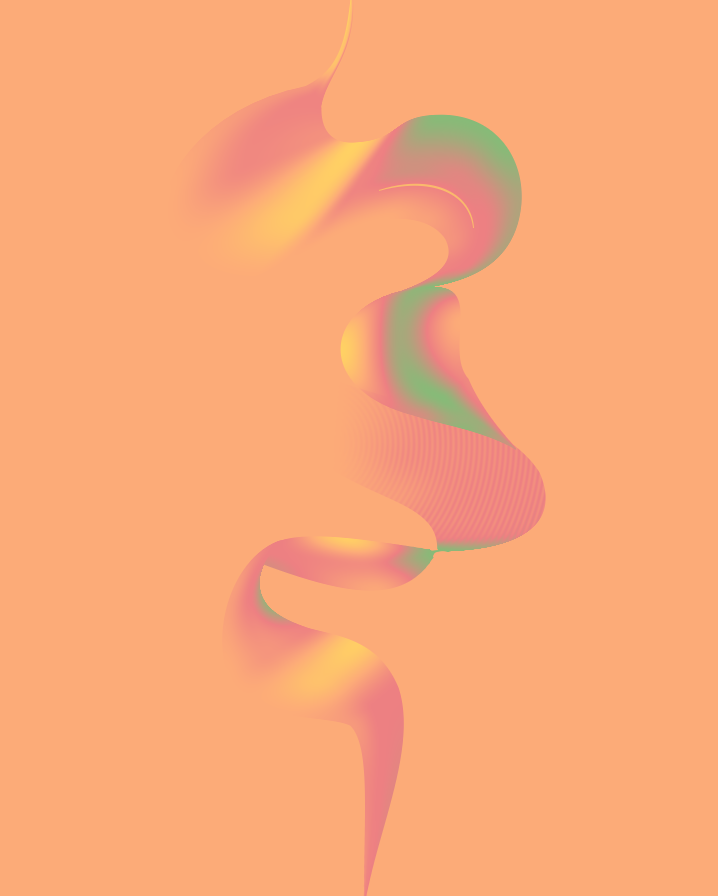
Give the GLSL for this background, as a WebGL 2 fragment shader.

```glsl
#version 300 es
precision highp float;
// A soft twisting ribbon of yellow, pink and green winding down a flat orange field.
uniform vec2 u_resolution;
out vec4 outColor;

// Pen state: all lengths are hundredths of the canvas height.
vec2 point, edgeA, edgeB;
vec3 edgeTone, ink;
float pixelSize;

vec2 bezier(vec2 start, mat3x2 c, float t) {
    float u = 1.0 - t;
    return u * u * u * start + 3.0 * u * t * (u * c[0] + t * c[1]) + t * t * t * c[2];
}

vec3 blend3(vec3 a, vec3 b, vec3 c, float x) {
    return mix(mix(a, b, smoothstep(0.0, 0.5, x)), c, smoothstep(0.5, 1.0, x));
}

// Tone runs from yellow (-1) through clear (0) and pink (1) to green (2).
void paint(float tone, float coverage) {
    vec3 pink = vec3(0.93, 0.50, 0.51);
    vec3 warm = mix(pink, vec3(0.53, 0.73, 0.47), clamp(tone - 1.0, 0.0, 1.0));
    vec3 tint = tone < 0.0 ? vec3(1.0, 0.82, 0.39) : warm;
    ink = mix(ink, tint, coverage * min(abs(tone), 1.0));
}

// Signed side of the straight ruling that joins both edges at t.
float side(mat3x2 a, mat3x2 b, float t) {
    vec2 from = bezier(edgeA, a, t);
    vec2 d = bezier(edgeB, b, t) - from, q = point - from;
    return d.x * q.y - d.y * q.x;
}

void start(vec2 a, vec2 b, vec3 tone) {
    edgeA = a;
    edgeB = b;
    edgeTone = tone;
}

// Extends the ribbon; tones are given at edge A, the centre and edge B.
void span(mat3x2 a, mat3x2 b, vec3 midTone, vec3 endTone, float strands) {
    const float STEPS = 24.0;
    float before = side(a, b, 0.0);
    for (float i = 0.0; i < STEPS; i++) {
        float after = side(a, b, (i + 1.0) / STEPS);
        if ((before >= 0.0) != (after >= 0.0)) {
            float t = (i + before / (before - after)) / STEPS;
            vec2 from = bezier(edgeA, a, t);
            vec2 across = bezier(edgeB, b, t) - from;
            float width = max(length(across), 0.01);
            float along = dot(point - from, across) / width;
            float coverage = clamp(min(along, width - along) / pixelSize + 0.5, 0.0, 1.0);
            vec3 k = blend3(edgeTone, midTone, endTone, t);
            float tone = blend3(k.xxx, k.yyy, k.zzz, clamp(along / width, 0.0, 1.0)).x;
            // Fine concentric strands
            float wave = 0.5 + 0.5 * sin(10.7 * length(point - vec2(35.2, 50.5)));
            tone *= 1.0 - strands * wave * smoothstep(38.5, 42.0, point.y);
            paint(tone, coverage);
        }
        before = after;
    }
    start(a[2], b[2], endTone);
}

void lowerRibbon() {
    start(vec2(37.1, 57.7), vec2(36.5, 47.9), vec3(0.0));
    // Stranded fold
    span(mat3x2(45.6, 54.4, 56.0, 53.8, 60.2, 47.3), mat3x2(41.7, 44.7, 45.6, 44.0, 47.7, 41.7),
         vec3(0.9, 0.85, 0.4), vec3(1.0, 1.0, 0.9), 0.35);
    span(mat3x2(62.5, 42.1, 59.2, 38.5, 48.8, 38.4), mat3x2(48.7, 40.6, 48.8, 39.5, 48.8, 38.6),
         vec3(1.1, 1.0, 1.0), vec3(2.0), 0.35);
    // Twist and curl
    span(mat3x2(45.6, 32.9, 40.4, 32.9, 29.4, 37.0), mat3x2(41.7, 39.6, 35.2, 40.8, 31.3, 39.7),
         vec3(0.1, 0.7, -0.9), vec3(1.2, 1.0, 1.0), 0.0);
    span(mat3x2(28.0, 32.9, 30.6, 31.2, 34.5, 29.9), mat3x2(26.7, 38.2, 23.4, 31.0, 25.4, 24.5),
         vec3(1.8, 1.0, 0.3), vec3(0.9, 0.5, 0.0), 0.0);
    // Last bend and tapering tail
    span(mat3x2(37.8, 29.0, 42.3, 28.6, 44.5, 23.2), mat3x2(26.7, 19.3, 36.5, 20.3, 39.1, 19.0),
         vec3(-0.9, -0.6, 0.0), vec3(1.0, 1.0, 0.4), 0.0);
    span(mat3x2(46.6, 16.7, 42.3, 7.6, 40.9, 0.0), mat3x2(41.4, 16.7, 40.6, 8.9, 40.6, 0.0),
         vec3(1.1, 1.0, 0.8), vec3(1.0, 0.9, 0.6), 0.0);
}

void upperRibbon() {
    start(vec2(39.4, 100.0), vec2(39.1, 100.0), vec3(0.3, -0.5, -1.0));
    // Thin tip opening into the wide faded lobe
    span(mat3x2(39.7, 94.1, 36.5, 91.5, 35.9, 88.3), mat3x2(38.5, 94.1, 37.1, 91.9, 34.1, 90.4),
         vec3(0.7, -0.6, -0.7), vec3(0.9, 0.9, 0.5), 0.0);
    span(mat3x2(35.7, 85.4, 37.1, 83.9, 39.7, 84.1), mat3x2(16.9, 87.0, 11.7, 68.8, 28.0, 68.5),
         vec3(0.6, 0.8, 0.0), vec3(-1.0, -0.8, 0.0), 0.0);
    // Round green-topped bend
    span(mat3x2(44.9, 84.4, 43.6, 87.2, 49.2, 87.2), mat3x2(33.2, 70.7, 37.8, 74.6, 43.0, 75.5),
         vec3(1.0, 0.9, 0.0), vec3(2.0, 1.3, 0.0), 0.0);
    span(mat3x2(55.3, 87.2, 58.6, 82.4, 58.2, 77.2), mat3x2(45.6, 75.8, 48.4, 75.3, 49.7, 73.3),
         vec3(2.0, 1.1, 0.2), vec3(1.6, 1.0, 0.5), 0.0);
    span(mat3x2(57.6, 70.7, 52.7, 68.8, 48.4, 68.0), mat3x2(50.8, 71.1, 49.5, 69.3, 44.9, 67.6),
         vec3(1.6, 1.0, 0.9), vec3(2.0, 1.9, 1.2), 0.0);
    // Middle fold, closing to a point
    span(mat3x2(54.0, 68.1, 49.5, 60.9, 52.3, 57.7), mat3x2(35.8, 65.5, 35.2, 56.4, 46.2, 53.6),
         vec3(0.0, 1.7, -1.0), vec3(0.8, 2.0, 1.2), 0.0);
    span(mat3x2(53.4, 55.1, 55.3, 52.5, 57.6, 50.0), mat3x2(49.5, 52.5, 53.4, 52.1, 57.6, 49.8),
         vec3(1.0, 1.8, 1.9), vec3(1.0, 1.3, 1.3), 0.0);
    // Hairline highlight
    start(vec2(42.3, 78.8), vec2(42.3, 78.7), vec3(-0.7));
    span(mat3x2(48.2, 80.7, 52.7, 78.5, 52.9, 74.5), mat3x2(48.2, 80.3, 52.4, 78.4, 52.8, 74.5),
         vec3(-0.7), vec3(-0.7), 0.0);
}

void main() {
    pixelSize = 100.0 / u_resolution.y;
    point = gl_FragCoord.xy * pixelSize;
    ink = vec3(0.99, 0.67, 0.47);
    lowerRibbon();
    upperRibbon();
    outColor = vec4(ink, 1.0);
}
```
